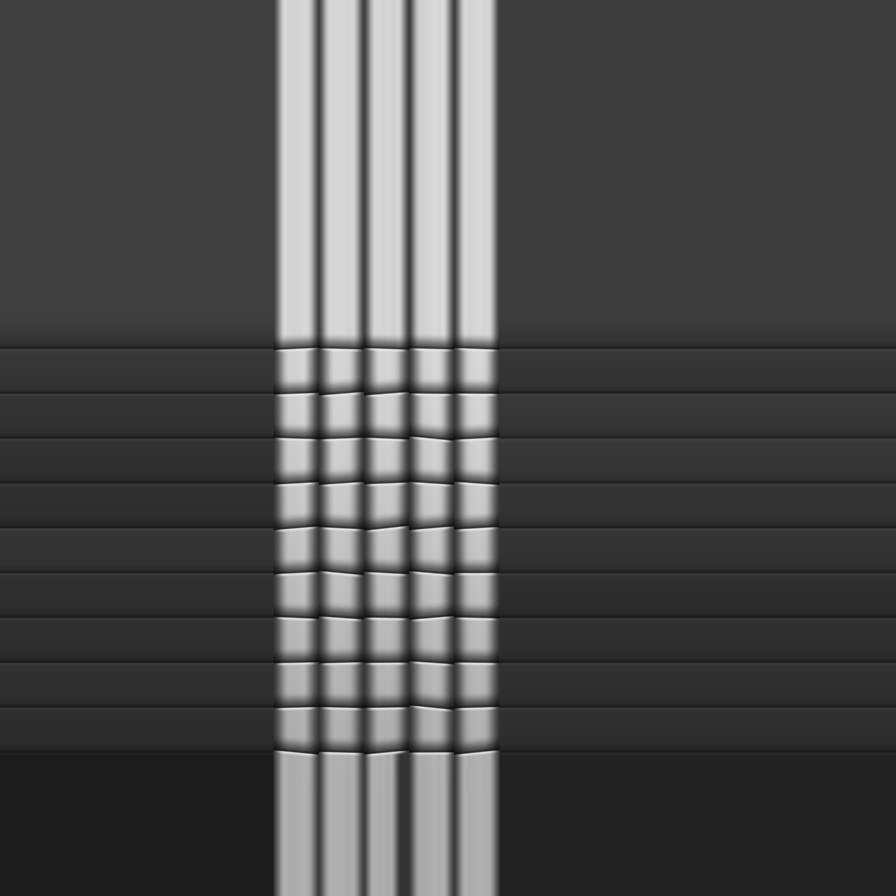
Give the GLSL for this pattern, as a WebGL 2 fragment shader.

```glsl
#version 300 es
precision highp float;

uniform vec2 u_resolution;
out vec4 fragColor;

// Layout, in canvas units
const float COLUMNS = 5.0;
const float COLUMN_LEFT = 0.3055;
const float COLUMN_WIDTH = 0.0504;
const float LAST_SEAM = 9.0;
const float SEAM_TOP = 0.6107;
const float SEAM_PITCH = 0.05005;
const float SEAM_TILT = 0.011;
const float FADE_START = 0.652;
const float GAP_COLUMN = 2.0;
const float GAP_SCALE = 0.79;

// Tones
const float TUBE_BRIGHT = 0.835;
const float TUBE_DIM = 0.68;
const float TUBE_EDGE = 0.2;
const float HIGHLIGHT = 0.93;
const float PANEL_TOP_LEFT = 0.252;
const float PANEL_TOP_RIGHT = 0.238;
const float PANEL_BASE_LEFT = 0.108;
const float PANEL_BASE_RIGHT = 0.133;
const float SLAT_BRIGHT = 0.212;
const float SLAT_DIM = 0.172;
const float SLAT_VARIATION = 0.025;

float hash(vec2 p) {
    vec3 q = fract(vec3(p.xyx) * 0.1031);
    q += dot(q, q.yzx + 33.33);
    return fract((q.x + q.y) * q.z);
}

// Smooth one-dimensional noise for the faint lengthwise streaks
float streak(float x, float seed) {
    float i = floor(x);
    float f = smoothstep(0.0, 1.0, x - i);
    return mix(hash(vec2(i, seed)), hash(vec2(i + 1.0, seed)), f);
}

// Rounded tube, dark towards both long edges
float tubeTone(float u, float column, float row, float y) {
    if (column == GAP_COLUMN && row > LAST_SEAM) u /= GAP_SCALE;
    float edge = min(u, 1.0 - u) * COLUMN_WIDTH;
    float cut = step(0.5, row) * step(row, LAST_SEAM);
    float roundness = smoothstep(-0.002, mix(0.0125, 0.018, cut), edge);
    float level = mix(TUBE_DIM, TUBE_BRIGHT, smoothstep(0.1, 0.65, y));
    level += 0.035 * (streak(u * 9.0, column + 17.0) - 0.5);
    return mix(TUBE_EDGE, level, roundness);
}

// Flat panel beside the tubes, split into slats
float panelTone(float row, float y, float rightSide) {
    if (row < 0.5) {
        float top = mix(PANEL_TOP_LEFT, PANEL_TOP_RIGHT, rightSide);
        return mix(0.198, top, smoothstep(SEAM_TOP, FADE_START, y));
    }
    if (row > LAST_SEAM) return mix(PANEL_BASE_LEFT, PANEL_BASE_RIGHT, rightSide);
    float v = clamp((SEAM_TOP - y) / SEAM_PITCH - row + 1.0, 0.0, 1.0);
    float tone = mix(SLAT_BRIGHT, SLAT_DIM, row / LAST_SEAM);
    tone += SLAT_VARIATION * (hash(vec2(row, 5.0 + rightSide)) - 0.5);
    return tone + 0.02 * (0.5 - v);
}

// Signed height above a seam; the seam runs askew across a tube
float seamDistance(float y, float seam, float u, float column) {
    float tilt = (hash(vec2(column + 3.0, seam + 11.0)) - 0.5) * SEAM_TILT;
    return y - (SEAM_TOP - seam * SEAM_PITCH) - tilt * (u - 0.5);
}

float shadeTube(float x, float y, float seam, float px) {
    float column = clamp(floor(x), 0.0, COLUMNS - 1.0);
    float u = clamp(x - column, 0.0, 1.0);
    float d = seamDistance(y, seam, u, column);

    // Contact shadow above the seam
    float above = tubeTone(u, column, seam, y);
    above *= mix(0.4, 1.0, smoothstep(0.0, 0.018, d));
    above *= mix(0.5, 1.0, smoothstep(0.0, 0.004, d));

    // Bright lip below the seam
    float below = tubeTone(u, column, seam + 1.0, y);
    float lip = smoothstep(-0.004, -0.0005, d);
    lip *= smoothstep(0.0, 0.25, min(u, 1.0 - u));
    below = mix(below, HIGHLIGHT, lip * 0.9);

    return mix(below, above, smoothstep(-px, px, d));
}

float shadePanel(float y, float seam, float rightSide, float px) {
    float d = y - (SEAM_TOP - seam * SEAM_PITCH);
    float above = panelTone(seam, y, rightSide);
    above *= mix(0.85, 1.0, smoothstep(0.0, 0.012, d));
    above *= mix(0.6, 1.0, smoothstep(0.0, 0.004, d));
    float below = panelTone(seam + 1.0, y, rightSide);
    below += 0.035 * smoothstep(-0.005, 0.0, d);
    return mix(below, above, smoothstep(-px, px, d));
}

void main() {
    vec2 p = gl_FragCoord.xy / u_resolution;
    vec2 px = 1.0 / u_resolution;
    float seam = clamp(floor((SEAM_TOP - p.y) / SEAM_PITCH + 0.5), 0.0, LAST_SEAM);

    float x = (p.x - COLUMN_LEFT) / COLUMN_WIDTH;
    float halfSpan = 0.5 * COLUMNS * COLUMN_WIDTH;
    float outside = abs(p.x - COLUMN_LEFT - halfSpan) - halfSpan;
    float rightSide = step(0.5 * COLUMNS, x);

    float tube = shadeTube(x, p.y, seam, px.y);
    float panel = shadePanel(p.y, seam, rightSide, px.y);
    float tone = mix(tube, panel, smoothstep(-px.x, px.x, outside));
    fragColor = vec4(vec3(tone), 1.0);
}
```
